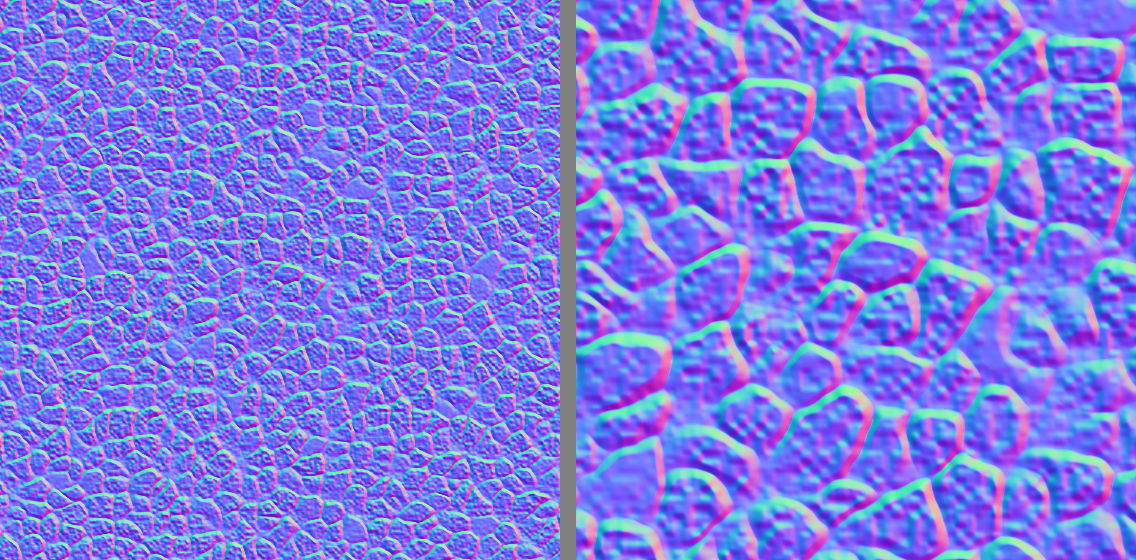
Left, the full canvas; right, a detail of the centre.
Reproduce this texture map procedurally as a three.js fragment shader.

```glsl
#define CELLS 26.0
#define GAP -0.04
#define RIM 0.30
#define ROUNDING 12.0
#define STONE_HEIGHT 0.0050
#define TILT vec2(0.13, 0.17)
#define GRAIN_FREQ 185.0
#define GRAIN_HEIGHT 0.0042
#define WARP 0.0045
#define SLOPE_GAIN vec2(1.05, 1.2)
#define SAMPLE_STEP 0.0010

varying vec2 vUv;

vec3 hash3(vec2 p) {
  vec3 q = fract(vec3(p.xyx) * vec3(0.1031, 0.1030, 0.0973));
  q += dot(q, q.yxz + 33.33);
  return fract((q.xxy + q.yzz) * q.zyx);
}

// Smooth value noise, 0 to 1
float noise(vec2 p) {
  vec2 i = floor(p);
  vec2 f = fract(p);
  vec2 u = f * f * f * (f * (f * 6.0 - 15.0) + 10.0);
  float low = mix(hash3(i).x, hash3(i + vec2(1.0, 0.0)).x, u.x);
  float high = mix(hash3(i + vec2(0.0, 1.0)).x, hash3(i + 1.0).x, u.x);
  return mix(low, high, u.y);
}

// Distance to a stone centre, stretched along the stone's own axis
float stoneDistance(vec2 toCentre, vec3 seed) {
  float angle = 0.65 + (seed.x - 0.5) * 2.2;
  float stretch = 1.0 + 0.35 * seed.y;
  float size = mix(0.78, 1.22, seed.z);
  float c = cos(angle);
  float s = sin(angle);
  vec2 q = vec2(c * toCentre.x + s * toCentre.y, c * toCentre.y - s * toCentre.x);
  return length(q * vec2(1.0 / stretch, stretch)) / size;
}

// Height of the packed stones, in canvas units
float height(vec2 uv) {
  vec2 wobble = vec2(noise(uv * 75.0), noise(uv * 75.0 + 91.7)) - 0.5;
  vec2 p = (uv + WARP * wobble) * CELLS + 40.0;
  vec2 cell = floor(p);
  float nearest = 9.0;
  float others = 0.0;
  vec2 offset = vec2(0.0);
  vec2 id = cell;

  // Nearest stone, and a soft minimum over all its neighbours
  for (int y = -2; y <= 2; y++) {
    for (int x = -2; x <= 2; x++) {
      vec2 g = cell + vec2(float(x), float(y));
      vec2 toCentre = p - g - 0.05 - 0.9 * hash3(g).xy;
      float d = stoneDistance(toCentre, hash3(g + 57.0));
      others += exp(-ROUNDING * max(d, nearest));
      if (d < nearest) {
        nearest = d;
        offset = toCentre;
        id = g;
      }
    }
  }
  float edge = -log(others) / ROUNDING - nearest;

  // Raised body with a steep rim, leaning to one side
  vec3 kind = hash3(id + 113.0);
  float body = smoothstep(GAP, GAP + RIM, edge);
  float flatness = 1.0 - smoothstep(0.02, 0.07, kind.x);
  float rise = STONE_HEIGHT * mix(0.75, 1.2, kind.y) + 0.001 * clamp(edge, 0.0, 1.0);
  float lean = dot(offset, TILT) / CELLS;

  // Pitted surface, smoother in the gaps and on flat stones
  float pits = noise(uv * GRAIN_FREQ) + 0.8 * noise(uv * GRAIN_FREQ * 0.57 + 17.3);
  float rough = mix(0.5, mix(0.6, 1.25, kind.z) * (1.0 - 0.7 * flatness), body);
  return body * (1.0 - 0.4 * flatness) * (rise + lean) + GRAIN_HEIGHT * rough * (pits - 0.9);
}

void main() {
  vec2 e = vec2(SAMPLE_STEP, 0.0);
  vec2 slope = vec2(height(vUv + e.xy) - height(vUv - e.xy),
                    height(vUv + e.yx) - height(vUv - e.yx)) / (2.0 * SAMPLE_STEP);
  vec3 normal = normalize(vec3(-slope * SLOPE_GAIN, 1.0));
  gl_FragColor = vec4(normal * 0.5 + 0.5, 1.0);
}
```
